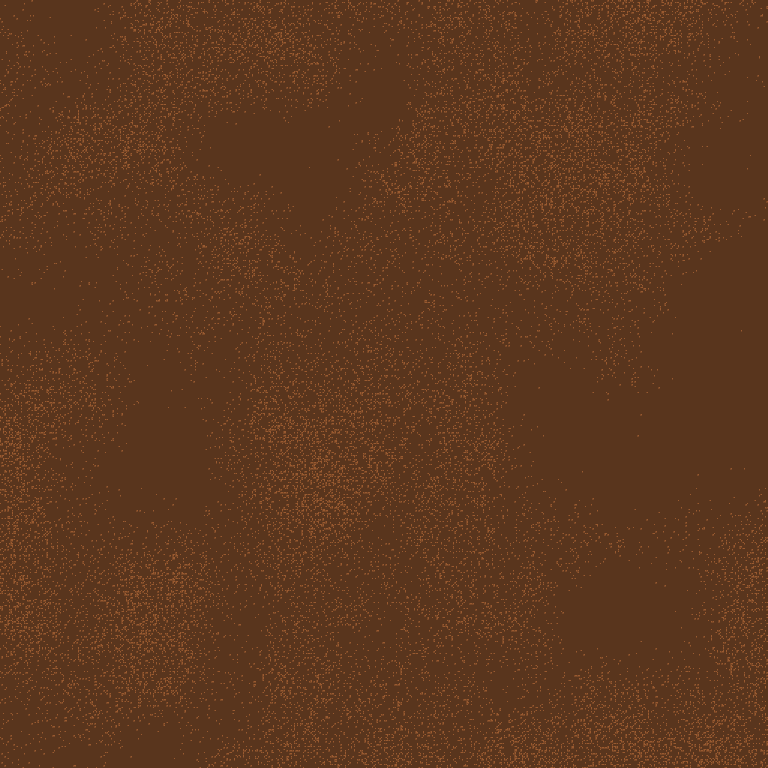
This texture is drawn by a Shadertoy shader. Its source:

```glsl
// Dark brown ground dusted with fine, square, light brown grains.
// Layered value noise sets how thickly the grains gather into soft patches;
// a hash per cell of a fine grid decides whether a grain lies there.

float hash(vec2 cell) {
    vec3 p = fract(cell.xyx * 0.1031);
    p += dot(p, p.yzx + 33.33);
    return fract((p.x + p.y) * p.z);
}

float valueNoise(vec2 p) {
    vec2 cell = floor(p);
    vec2 t = smoothstep(0.0, 1.0, fract(p));
    float low = mix(hash(cell), hash(cell + vec2(1, 0)), t.x);
    float high = mix(hash(cell + vec2(0, 1)), hash(cell + vec2(1, 1)), t.x);
    return mix(low, high, t.y);
}

// Three octaves, from broad patches to their ragged borders
float patches(vec2 p) {
    float sum = 0.0;
    float weight = 0.53;
    for (int octave = 0; octave < 3; octave++) {
        sum += weight * valueNoise(p);
        p = p * 2.0 + 17.0;
        weight *= 0.56;
    }
    return sum;
}

void mainImage(out vec4 fragColor, in vec2 fragCoord) {
    const float grainsAcross = 512.0;
    vec2 uv = fragCoord / iResolution.y;
    vec2 grid = uv * grainsAcross;
    vec2 cell = floor(grid);

    // Chance of a grain in this cell
    float density = 0.3 * smoothstep(0.3, 0.9, patches(cell / grainsAcross * 5.0 + 41.0));
    float present = step(hash(cell + 113.0), density);

    // Square grain with edges smoothed over one pixel
    float pixel = grainsAcross / iResolution.y;
    vec2 inset = 0.5 - abs(fract(grid) - 0.5);
    float cover = clamp(min(inset.x, inset.y) / pixel + 0.5, 0.0, 1.0);

    vec3 ground = vec3(0.348, 0.206, 0.112);
    vec3 grain = vec3(0.60, 0.353, 0.188);
    fragColor = vec4(mix(ground, grain, present * cover), 1.0);
}
```
